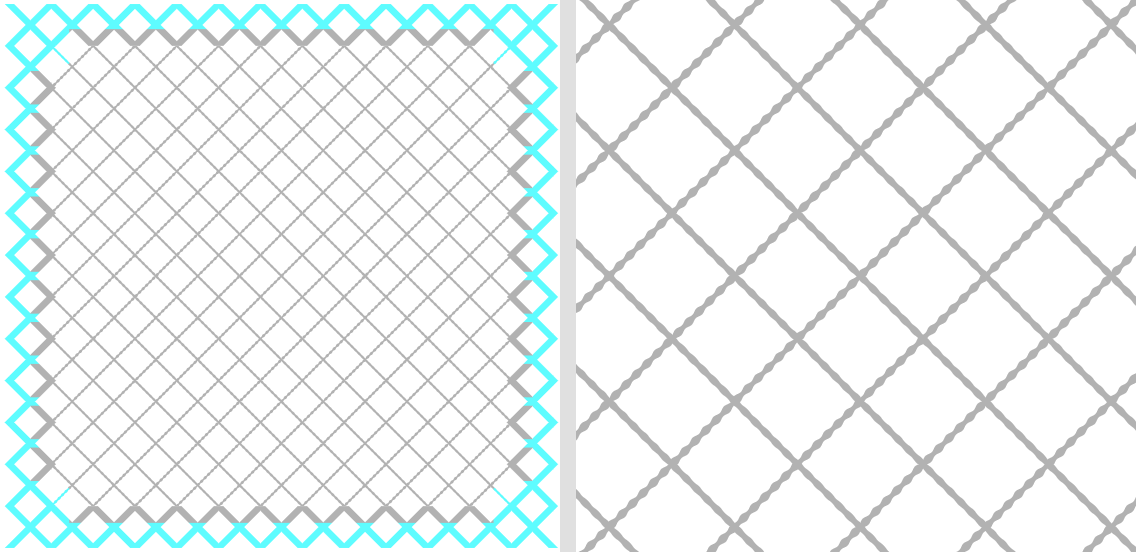
Left, the full canvas; right, a detail of the centre.
A WebGL 2 fragment shader for this pattern:

```glsl
#version 300 es
precision highp float;
// A 13 by 13 diagonal lattice: thin grey threads in the core, framed by a ring of
// bold diamonds, cyan outside and grey on the inner side.
// Lines lie at whole values of x+y and x-y, measured in lattice cells.

uniform vec2 u_resolution;
out vec4 fragColor;

const float CELL = 0.0758;          // cell pitch, as a share of canvas height
const vec2 CENTER = vec2(0.5025, 0.5);
const float OUTER = 6.5;            // half size of the lattice, in cells
const float CORE = 5.5;             // half size of the thin core
const float CORNER = 5.07;          // start of the cyan corners
const float BOLD = 0.113;           // half widths, measured along x
const float THIN = 0.037;
const float KNOT = 0.10;            // half height of the cyan crossings
const float BEADS = 6.0;            // thread beads per lattice segment
const float RISING_WEAR = 0.010;
const float FALLING_WEAR = 0.004;
const vec3 PAPER = vec3(1.0);
const vec3 GREY = vec3(0.70);
const vec3 CYAN = vec3(0.37, 0.99, 1.0);

const float TAU = 6.2831853;

// Distance to the nearest whole number
vec2 toWhole(vec2 v) {
    return abs(v - floor(v + 0.5));
}

// Small beads along a thread, phase shifted from line to line
float bead(float along, float lineId) {
    return sin(TAU * (along * BEADS + 0.37 * lineId));
}

float coverage(float d, float pixel) {
    return clamp(0.5 - d / pixel, 0.0, 1.0);
}

void main() {
    float pixel = 1.0 / (CELL * u_resolution.y);
    vec2 p = (gl_FragCoord.xy - CENTER * u_resolution) * pixel;
    vec2 a = abs(p);
    float reach = max(a.x, a.y);

    // x: falling lines, y: rising lines
    vec2 diag = vec2(p.x + p.y, p.x - p.y);
    vec2 offset = toWhole(diag);
    vec2 lineId = floor(diag + 0.5);

    // Bold ring, with pointed joints on its left and right sides
    float bold = (min(offset.x, offset.y) - BOLD) * 0.7071;
    bold = max(bold, max(CORE - reach, a.x - OUTER));
    float joint = (max(offset.x, offset.y) - BOLD) * 0.7071;
    float nearSide = abs(abs(a.x - 0.5 * (OUTER + CORE)) - 0.5);
    if (nearSide < 0.2) bold = min(bold, joint);

    // Thin beaded threads in the core
    float falling = offset.x - THIN - FALLING_WEAR * bead(diag.y, lineId.x);
    float rising = offset.y - THIN - RISING_WEAR * bead(diag.x, lineId.y);
    float thin = max(min(falling, rising) * 0.7071, reach - CORE);

    // Flat cut at the top and bottom
    float ink = max(min(bold, thin), a.y - OUTER);

    // Cyan: outer half of the ring, its crossings and the corners
    float cyanArea = CORNER - min(a.x, a.y);
    float ring = 0.5 * (OUTER + CORE) - reach;
    float knot = max(toWhole(p).y - KNOT, CORE - reach);
    cyanArea = min(cyanArea, min(ring, knot));

    vec3 inkColor = mix(GREY, CYAN, coverage(cyanArea, pixel));
    fragColor = vec4(mix(PAPER, inkColor, coverage(ink, pixel)), 1.0);
}
```
